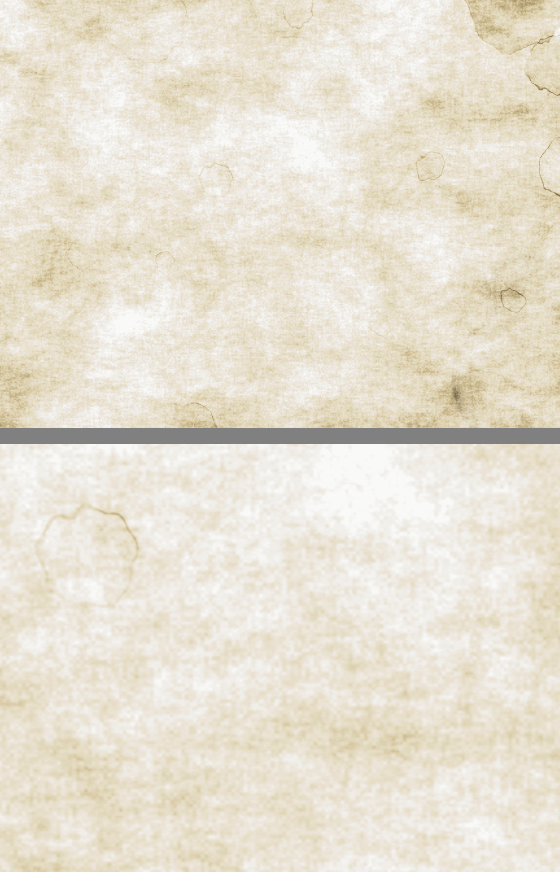
Top: the whole. Bottom: its middle third, enlarged.
Give the GLSL for this texture, as a Shadertoy shader.

```glsl
float hash(vec2 p) {
    vec3 q = fract(vec3(p.xyx) * 0.1031);
    q += dot(q, q.yzx + 33.33);
    return fract((q.x + q.y) * q.z);
}

// Value noise with zero mean and roughly unit deviation
float noise(vec2 p) {
    vec2 i = floor(p), f = fract(p);
    f = f * f * (3.0 - 2.0 * f);
    float low = mix(hash(i), hash(i + vec2(1, 0)), f.x);
    float high = mix(hash(i + vec2(0, 1)), hash(i + vec2(1, 1)), f.x);
    return (mix(low, high, f.y) - 0.5) / 0.214;
}

float fbm(vec2 p, float gain) {
    float sum = 0.0, power = 0.0, amp = 1.0;
    for (int i = 0; i < 7; i++) {
        sum += amp * noise(p);
        power += amp * amp;
        p = mat2(1.99, 0.24, -0.24, 1.99) * p + 17.3;
        amp *= gain;
    }
    return sum / sqrt(power);
}

// Dried puddle: thin rim, darker tide inside it, flat tint in the middle
float stain(vec2 p, vec2 center, float radius, float rim, float tide, float tint) {
    vec2 d = p - center;
    float a = atan(d.y, d.x), seed = center.x * 37.0 + center.y * 11.0;
    float wobble = 0.07 * sin(2.0 * a + seed) + 0.03 * sin(5.0 * a + seed * 2.0)
                 + 0.02 * sin(9.0 * a + seed * 3.0);
    float edge = length(d) - radius * (1.0 + wobble)
               + 0.0025 * noise(p * 40.0) + 0.0012 * noise(p * 110.0);
    float inside = smoothstep(0.002, -0.002, edge);
    float line = smoothstep(0.003, 0.0, abs(edge));
    line *= clamp(0.8 + 0.35 * noise(p * 18.0 + seed), 0.2, 1.3);
    float wash = exp(min(edge, 0.0) / (0.18 * radius));
    return rim * line + inside * (tide * wash + tint);
}

vec3 paperColor(float tone) {
    vec3 c = mix(vec3(0.975, 0.975, 0.97), vec3(0.942, 0.932, 0.912), smoothstep(-2.4, -1.1, tone));
    c = mix(c, vec3(0.923, 0.893, 0.843), clamp((tone + 1.1) / 0.8, 0.0, 1.0));
    c = mix(c, vec3(0.905, 0.868, 0.782), clamp((tone + 0.3) / 0.8, 0.0, 1.0));
    c = mix(c, vec3(0.877, 0.838, 0.722), clamp((tone - 0.5) / 0.7, 0.0, 1.0));
    c = mix(c, vec3(0.86, 0.80, 0.66), clamp((tone - 1.2) / 0.6, 0.0, 1.0));
    c = mix(c, vec3(0.78, 0.71, 0.54), clamp((tone - 1.8) / 0.9, 0.0, 1.0));
    return mix(c, vec3(0.50, 0.42, 0.28), clamp((tone - 2.9) / 2.5, 0.0, 1.0));
}

void mainImage(out vec4 fragColor, in vec2 fragCoord) {
    vec2 p = fragCoord / iResolution.y;
    float width = iResolution.x / iResolution.y;

    // Cloudy mottling, stretched sideways, with ragged patches
    vec2 warp = 0.02 * vec2(noise(p * 9.0), noise(p * 9.0 + 40.0));
    float tone = 0.80 * fbm((p + warp) * vec2(3.2, 4.6) + 5.0, 0.72);
    tone += 0.42 * fbm(p * vec2(9.0, 15.0) + 31.0, 0.8);

    // Woven fibres and grain
    tone += 0.23 * noise(p * vec2(60.0, 230.0));
    tone += 0.16 * noise(p * vec2(210.0, 45.0) + 70.0);
    tone += 0.30 * noise(p * 330.0);

    // Pale centre, aged borders
    vec2 fromCenter = (p - vec2(0.5 * width, 0.5)) / vec2(width, 1.0);
    tone += 0.65 * smoothstep(0.1, 0.65, length(fromCenter)) - 0.50;
    tone += 0.7 * smoothstep(0.07, 0.0, p.y + 0.012 * noise(p * 9.0));

    // Large stains along the borders
    tone += stain(p, vec2(0.34, 0.96), 0.10, 1.2, 0.5, -0.5);
    tone += stain(p, vec2(width - 0.09, 1.01), 0.125, 1.8, 0.6, 1.5);
    tone += stain(p, vec2(width, 0.85), 0.075, 2.8, 0.9, 0.3);
    tone += stain(p, vec2(width + 0.01, 0.61), 0.06, 2.5, 0.5, 0.0);
    tone += stain(p, vec2(0.45, -0.01), 0.065, 1.9, 0.3, 0.2);

    // Soft tide mark in the lower right
    vec2 q = p - vec2(width + 0.03, 0.11);
    float shore = length(q) - 0.29 + 0.018 * noise(p * 8.0) + 0.006 * noise(p * 28.0);
    float patchy = clamp(0.7 + 0.4 * noise(p * 5.0 + 9.0), 0.15, 1.2);
    float silt = smoothstep(0.006, -0.006, shore) * exp(min(shore, 0.0) / 0.045) * patchy;
    tone += 1.8 * silt;

    // Small scattered drop rings
    for (int i = 0; i < 8; i++) {
        float k = float(i);
        vec2 center = vec2(fract(0.06 + 0.618 * k) * width, fract(0.86 + 0.382 * k * k));
        float radius = 0.018 + 0.026 * hash(vec2(k, 3.0));
        tone += stain(p, center, radius, 1.7, 0.15, 0.05);
    }

    // Silt is greyer than the paper
    vec3 color = paperColor(tone);
    float grey = dot(color, vec3(0.3, 0.6, 0.1));
    fragColor = vec4(mix(color, vec3(grey), 0.25 * clamp(silt, 0.0, 1.0)), 1.0);
}
```
